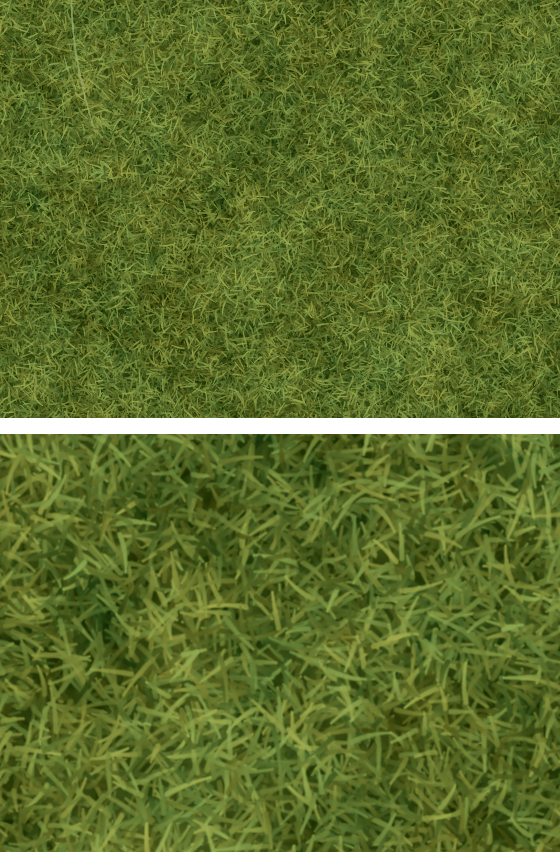
Top: the whole. Bottom: its middle third, enlarged.
A Shadertoy shader for this texture:

```glsl
#define LAYERS 12
#define CELLS 46.0
#define BLADE_WIDTH 0.078
#define BLADE_BEND 0.16
#define SOFTNESS 0.06
#define OPACITY 0.95
#define HUE_SPREAD 0.05
#define PATCH_SCALE 17.0
#define SHADE vec3(0.16, 0.23, 0.03)
#define SUNLIT vec3(0.50, 0.57, 0.245)
#define STALK vec3(0.62, 0.69, 0.44)

vec4 hash4(vec2 p) {
    vec4 angles = vec4(dot(p, vec2(127.1, 311.7)), dot(p, vec2(269.5, 183.3)),
                       dot(p, vec2(419.2, 371.9)), dot(p, vec2(97.3, 157.7)));
    return fract(sin(angles) * 43758.5453);
}

float valueNoise(vec2 p) {
    vec2 cell = floor(p), f = fract(p);
    f = f * f * (3.0 - 2.0 * f);
    float low = mix(hash4(cell).x, hash4(cell + vec2(1, 0)).x, f.x);
    float high = mix(hash4(cell + vec2(0, 1)).x, hash4(cell + vec2(1, 1)).x, f.x);
    return mix(low, high, f.y);
}

float patches(vec2 p) {
    return 0.55 * valueNoise(p) + 0.45 * valueNoise(p * 2.3 + 17.0) - 0.5;
}

// Tone runs from deep shade to sunlit; hue from cool green to straw
vec3 grassColor(float tone, float hue) {
    vec3 lit = mix(SHADE, SUNLIT, clamp(tone, -0.2, 1.3));
    return lit + HUE_SPREAD * hue * vec3(1.0, 0.1, -0.3);
}

// Returns coverage in x and position from root to tip in y
vec2 blade(vec2 p, float angle, float halfLength, float bend, float soft) {
    float c = cos(angle), s = sin(angle);
    p = vec2(c * p.x + s * p.y, c * p.y - s * p.x);
    float along = p.x / halfLength;
    p.y += bend * (along * along - 0.4) * halfLength;
    float dist = length(vec2(max(abs(p.x) - halfLength * 0.9, 0.0), p.y));
    float width = BLADE_WIDTH * (1.0 - 0.45 * clamp(along, -0.5, 1.0));
    float cover = 1.0 - smoothstep(width - soft, width + soft, dist);
    return vec2(cover, clamp(0.5 + 0.5 * along, 0.0, 1.0));
}

void mainImage(out vec4 fragColor, in vec2 fragCoord) {
    vec2 uv = fragCoord / iResolution.y;
    float pixel = 1.0 / iResolution.y;
    float soft = max(SOFTNESS, 0.6 * pixel * CELLS);

    float lightPatch = patches(uv * PATCH_SCALE) + 0.5 * patches(uv * 5.0 + 7.0);
    float huePatch = patches(uv * PATCH_SCALE * 0.8 + 41.0);

    // Dark ground between the blades
    float ground = valueNoise(uv * CELLS * 1.7);
    vec3 color = grassColor(0.35 * ground - 0.1 + 0.3 * lightPatch, huePatch);

    // Layers of scattered blades, deepest first
    for (int i = 0; i < LAYERS; i++) {
        float height = float(i) / float(LAYERS - 1);
        vec2 seed = vec2(float(i) * 61.0, float(i) * 37.0);
        float turn = float(i) * 0.7;
        vec2 grid = mat2(cos(turn), sin(turn), -sin(turn), cos(turn)) * uv * CELLS;
        grid += seed * 0.37;
        vec2 cell = floor(grid);
        for (int y = -1; y <= 1; y++) {
            for (int x = -1; x <= 1; x++) {
                vec2 id = cell + vec2(x, y);
                vec4 place = hash4(id + seed);
                vec4 look = hash4(id + seed + 19.7);
                float bend = (look.x - 0.5) * 2.0 * BLADE_BEND;
                float halfLength = mix(0.35, 0.95, place.w);
                vec2 b = blade(grid - id - place.xy, place.z * 6.2832,
                               halfLength, bend, soft);
                float tone = 0.27 + 0.58 * height + 0.95 * (look.y - 0.5)
                           + 0.30 * (b.y - 0.5) + 0.50 * lightPatch;
                float hue = 1.7 * (look.z - 0.5) + 1.3 * huePatch;
                float alpha = OPACITY * mix(0.7, 1.0, look.w);
                color = mix(color, grassColor(tone, hue), b.x * alpha);
            }
        }
    }

    // One long pale stalk curving down from the top edge
    float drop = (1.0 - uv.y) / 0.35;
    float curve = 0.171 + 0.068 * pow(clamp(drop, 0.0, 1.0), 1.8);
    float edge = max(pixel, 0.0018);
    float stalk = 1.0 - smoothstep(0.0008, 0.0008 + edge, abs(uv.x - curve) * 0.95);
    stalk *= 1.0 - smoothstep(0.75, 1.0, drop);
    color = mix(color, STALK, 0.7 * stalk);

    fragColor = vec4(clamp(color, 0.0, 1.0), 1.0);
}
```
